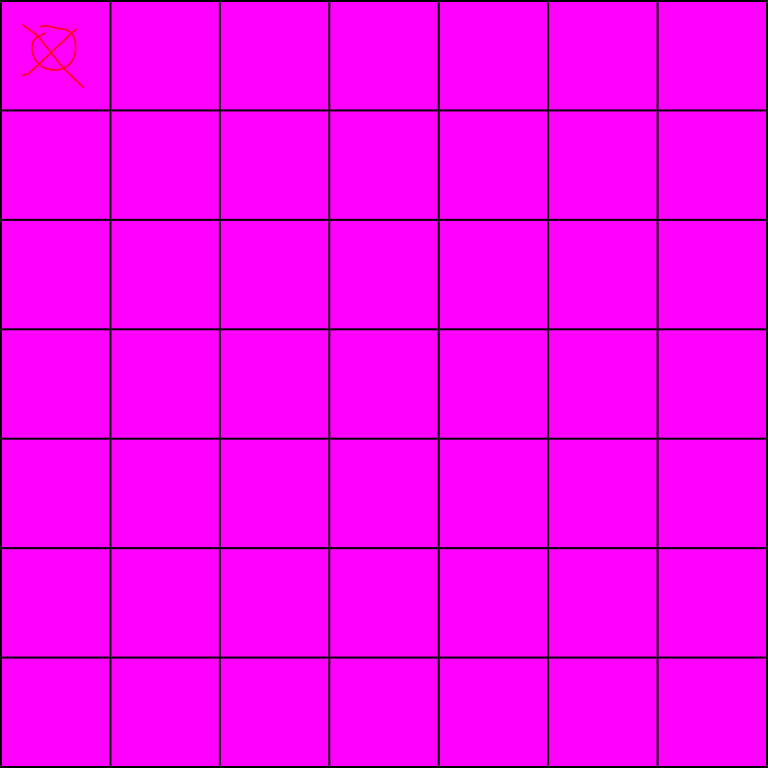
This pattern is drawn by a WebGL 2 fragment shader. Its source:

```glsl
#version 300 es
precision highp float;
// Flat magenta squares ruled by a thin black 7 by 7 grid, with a red crossed-loop scribble in the top left cell.

#define CELLS 7.0
#define LINE_WIDTH 0.0026
#define STROKE_WIDTH 0.0024
#define LOOP_RADIUS 0.201
#define LOOP_CENTER vec2(0.485, 0.569)
#define LOOP_STEPS 28
#define FILL_COLOR vec3(1.0, 0.0, 1.0)
#define LINE_COLOR vec3(0.01, 0.0, 0.0)
#define SCRIBBLE_COLOR vec3(1.0, 0.0, 0.16)

uniform vec2 u_resolution;
out vec4 fragColor;

float segmentDistance(vec2 p, vec2 a, vec2 b) {
    vec2 ab = b - a;
    return length(p - a - ab * clamp(dot(p - a, ab) / dot(ab, ab), 0.0, 1.0));
}

// Clockwise hand-drawn loop whose ends overlap without meeting
vec2 loopPoint(float t) {
    float angle = 2.13 - 6.2832 * t;
    float wobble = 0.032 * cos(26.0 * t) * exp(-5.0 * t);
    float radius = LOOP_RADIUS + wobble - 0.041 * smoothstep(0.88, 1.0, t);
    return LOOP_CENTER + radius * vec2(cos(angle), sin(angle));
}

// Distance to the scribble, in cell units
float scribbleDistance(vec2 p) {
    // Falling stroke, slightly bent
    float d = segmentDistance(p, vec2(0.202, 0.780), vec2(0.339, 0.679));
    d = min(d, segmentDistance(p, vec2(0.339, 0.679), vec2(0.568, 0.387)));
    d = min(d, segmentDistance(p, vec2(0.568, 0.387), vec2(0.750, 0.213)));
    // Rising stroke with a short tail
    d = min(d, segmentDistance(p, vec2(0.686, 0.743), vec2(0.248, 0.332)));
    d = min(d, segmentDistance(p, vec2(0.248, 0.332), vec2(0.202, 0.323)));
    // Loop
    vec2 previous = loopPoint(0.0);
    for (int i = 1; i <= LOOP_STEPS; i++) {
        vec2 next = loopPoint(float(i) / float(LOOP_STEPS));
        d = min(d, segmentDistance(p, previous, next));
        previous = next;
    }
    return d;
}

// Antialiased coverage of a line of the given width
float lineCoverage(float dist, float width, float pixel) {
    return clamp(0.5 + (0.5 * width - dist) / pixel, 0.0, 1.0);
}

void main() {
    vec2 uv = gl_FragCoord.xy / u_resolution;
    float pixel = 1.0 / min(u_resolution.x, u_resolution.y);

    // The outer lines sit just inside the canvas
    float inset = 0.5 * LINE_WIDTH;
    float pitch = (1.0 - 2.0 * inset) / CELLS;
    vec2 grid = (uv - inset) / pitch;

    // Scribble in the top left cell
    vec2 local = grid - vec2(0.0, CELLS - 1.0);
    float scribble = lineCoverage(scribbleDistance(local) * pitch, STROKE_WIDTH, pixel);
    vec3 color = mix(FILL_COLOR, SCRIBBLE_COLOR, scribble);

    // Grid lines
    vec2 toLine = abs(grid - round(grid)) * pitch;
    float line = lineCoverage(min(toLine.x, toLine.y), LINE_WIDTH, pixel);
    color = mix(color, LINE_COLOR, line);

    fragColor = vec4(color, 1.0);
}
```
